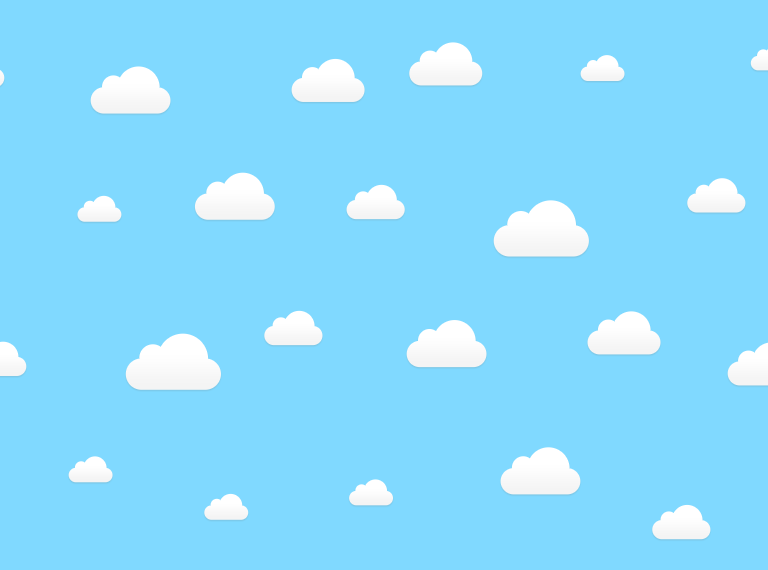
Reproduce this pattern procedurally as a Shadertoy shader.

```glsl
// Small white clouds scattered over a flat light blue sky.
// Each cloud is a union of a capsule and two discs, placed on a jittered,
// staggered grid, with a faint vertical gradient and a thin soft shadow.

#define CELL vec2(0.27, 0.25)       // grid cell, in canvas heights
#define JITTER vec2(0.34, 0.46)     // range of displacement, in cells
#define SHADOW_DROP 0.0022
#define SHADOW_BLUR 0.0024
#define SHADOW_STRENGTH 0.55
#define SKY vec3(0.50, 0.85, 1.00)
#define SHADOW vec3(0.47, 0.72, 0.82)
#define CLOUD_TOP vec3(1.0)
#define CLOUD_BASE vec3(0.955)

// Cloud widths in canvas heights, dealt out in turn to keep an even mix
const float WIDTHS[10] = float[10](0.077, 0.140, 0.102, 0.077, 0.128,
                                   0.167, 0.077, 0.128, 0.102, 0.140);

vec2 hash22(vec2 p) {
    vec3 q = fract(p.xyx * vec3(0.1031, 0.1030, 0.0973));
    q += dot(q, q.yzx + 33.33);
    return fract((q.xx + q.yz) * q.zy);
}

// Signed distance to a cloud of width 1 standing on y = 0, from x = 0 to 1
float cloudDistance(vec2 p) {
    vec2 toBase = p - vec2(clamp(p.x, 0.165, 0.835), 0.165);
    float base = length(toBase) - 0.165;
    float smallPuff = length(p - vec2(0.285, 0.335)) - 0.143;
    float bigPuff = length(p - vec2(0.60, 0.325)) - 0.265;
    return min(base, min(smallPuff, bigPuff));
}

// Lays one cloud with its shadow over the given colour
vec3 paintCloud(vec3 colour, vec2 p, float width, float pixel) {
    vec2 local = p / width + vec2(0.5, 0.3);
    float body = cloudDistance(local) * width;
    float drop = cloudDistance(local + vec2(0.0, SHADOW_DROP / width)) * width;

    float blur = max(SHADOW_BLUR, pixel);
    float shade = 1.0 - smoothstep(-blur, blur, drop);
    colour = mix(colour, SHADOW, shade * SHADOW_STRENGTH);

    vec3 white = mix(CLOUD_BASE, CLOUD_TOP, smoothstep(0.0, 0.42, local.y));
    float cover = clamp(0.5 - body / pixel, 0.0, 1.0);
    return mix(colour, white, cover);
}

void mainImage(out vec4 fragColor, in vec2 fragCoord) {
    vec2 p = fragCoord / iResolution.y;
    float pixel = 1.0 / iResolution.y;
    vec2 grid = p / CELL;
    vec3 colour = SKY;

    // Visit the neighbouring cells; odd rows are shifted by half a cell
    for (int j = -1; j <= 1; j++) {
        float row = floor(grid.y) + float(j);
        float stagger = 0.5 * mod(row, 2.0);
        for (int i = -1; i <= 1; i++) {
            float column = floor(grid.x - stagger) + float(i);
            vec2 jitter = (hash22(vec2(column, row) + 17.0) - 0.5) * JITTER;
            vec2 centre = (vec2(column + stagger, row) + 0.5 + jitter) * CELL;

            float turn = 3.0 * (column + 2.0 * floor(row / 2.0)) + 5.0 * row;
            float width = WIDTHS[int(mod(turn + 0.5, 10.0))];
            colour = paintCloud(colour, p - centre, width, pixel);
        }
    }
    fragColor = vec4(colour, 1.0);
}
```
